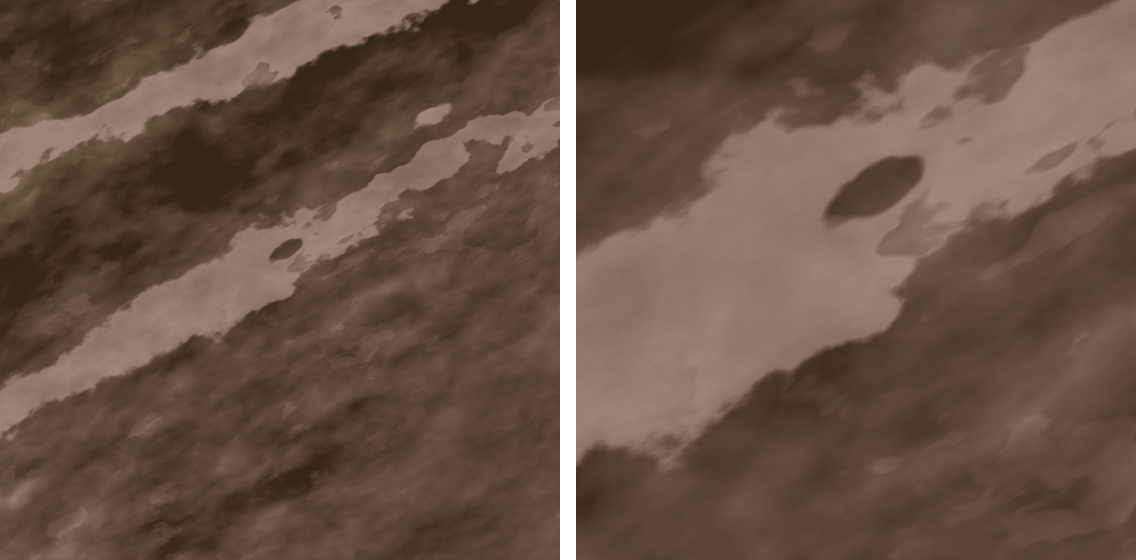
Left, the full canvas; right, a detail of the centre.
Reproduce this texture procedurally as a WebGL 1 fragment shader.

```glsl
precision highp float;
// Weathered rock face: ragged pale seams and a shadowed ledge rise to the right.
// Stretched fractal noise roughens each layer and mottles a single tone value,
// which a six-step ramp finally turns into earth colours.
uniform vec2 u_resolution;

const float GRAIN_ANGLE = 0.50;

float hash(vec2 cell) {
  vec3 q = fract(vec3(cell.xyx) * 0.1031);
  q += dot(q, q.yzx + 33.33);
  return fract((q.x + q.y) * q.z);
}

float valueNoise(vec2 p) {
  vec2 cell = floor(p);
  vec2 f = fract(p);
  f = f * f * (3.0 - 2.0 * f);
  float low = mix(hash(cell), hash(cell + vec2(1.0, 0.0)), f.x);
  float high = mix(hash(cell + vec2(0.0, 1.0)), hash(cell + 1.0), f.x);
  return mix(low, high, f.y);
}

// Fractal noise centred on zero, roughly -0.4 to 0.4.
float fractal(vec2 p) {
  float sum = 0.0;
  float amplitude = 0.5;
  for (int octave = 0; octave < 5; octave++) {
    sum += amplitude * (valueNoise(p) - 0.5);
    p = mat2(1.6, 0.9, -0.9, 1.6) * p + 17.3;
    amplitude *= 0.53;
  }
  return sum;
}

vec2 rotate(vec2 p, float angle) {
  float c = cos(angle);
  float s = sin(angle);
  return vec2(c * p.x + s * p.y, c * p.y - s * p.x);
}

// 1 inside a layer of the given half thickness, fading over "soft".
float layer(float offset, float halfWidth, float soft) {
  return 1.0 - smoothstep(halfWidth - soft, halfWidth + soft, abs(offset));
}

// Soft-edged ellipse lying along the grain.
float blot(vec2 p, vec2 centre, vec2 radius, float rough) {
  float d = length(rotate(p - centre, GRAIN_ANGLE) / radius) + rough;
  return 1.0 - smoothstep(0.8, 1.1, d);
}

// Tone 0 is the deepest shade, tone 5 the palest stone.
vec3 earthRamp(float tone) {
  vec3 colour = mix(vec3(0.21, 0.14, 0.10), vec3(0.29, 0.21, 0.16), clamp(tone, 0.0, 1.0));
  colour = mix(colour, vec3(0.36, 0.27, 0.22), clamp(tone - 1.0, 0.0, 1.0));
  colour = mix(colour, vec3(0.42, 0.33, 0.27), clamp(tone - 2.0, 0.0, 1.0));
  colour = mix(colour, vec3(0.51, 0.41, 0.36), clamp(tone - 3.0, 0.0, 1.0));
  return mix(colour, vec3(0.62, 0.52, 0.47), clamp(tone - 4.0, 0.0, 1.0));
}

void main() {
  vec2 uv = gl_FragCoord.xy / u_resolution;
  vec2 grain = rotate(uv, GRAIN_ANGLE);
  grain += 0.025 * vec2(fractal(uv * 9.0), fractal(uv * 9.0 + 40.0));

  // Noise at several scales, all drawn out along the grain.
  float broad = fractal(grain * vec2(3.0, 8.0) + 5.0);
  float mottle = fractal(grain * vec2(11.0, 24.0) + 60.0);
  float ragged = fractal(grain * vec2(9.0, 17.0) + 90.0);
  float fine = fractal(grain * vec2(38.0, 64.0) + 130.0);
  float height = uv.y - 0.5 * uv.x;

  // Mottled brown ground, calmer towards the lower right.
  float calm = smoothstep(0.25, 0.75, uv.x - uv.y);
  float tone = 2.0 + 3.4 * broad + mix(4.2, 2.0, calm) * mottle + 1.5 * fine;
  tone += 0.6 * (1.0 - smoothstep(0.05, 0.55, length(uv - vec2(0.1, 0.1))));
  tone -= 0.6 * smoothstep(0.70, 0.80, height);

  // Shadowed ledge between the seams and a narrow crevice near the bottom.
  float ledge = layer(height - 0.515 - 0.06 * uv.x + 0.12 * ragged, 0.09, 0.035);
  tone -= 1.45 * ledge;
  float crevice = layer(uv.y - 0.75 * uv.x + 0.235 + 0.15 * ragged, 0.03, 0.025);
  crevice *= smoothstep(0.15, 0.4, uv.x) * (1.0 - smoothstep(0.6, 0.85, uv.x));
  tone -= 1.4 * crevice;

  // Small light flakes on the ground.
  float flakes = smoothstep(0.15, 0.21, fractal(grain * vec2(14.0, 30.0) + 210.0));
  tone += 0.8 * flakes * (1.0 - ledge) * (1.0 - calm);

  // Pale seams: the lower one breaks up more to the right.
  float upper = layer(height - 0.715 + 0.08 * uv.x + 0.09 * ragged + 0.03 * fine,
                      0.036 + 0.02 * uv.x, 0.007);
  float bulge = 0.028 * exp(-30.0 * (uv.x - 0.42) * (uv.x - 0.42));
  float breakup = mix(0.06, 0.30, smoothstep(0.2, 0.9, uv.x));
  float lower = layer(height - 0.262 - 0.065 * uv.x + breakup * ragged + 0.04 * fine,
                      0.044 + bulge, 0.008);
  float patches = blot(uv, vec2(0.77, 0.80), vec2(0.08, 0.035), 2.8 * ragged);
  float pale = max(max(upper, lower), patches);

  // Dark hollows worn through the seams.
  float hollows = max(blot(uv, vec2(0.41, 0.935), vec2(0.05, 0.018), 2.0 * mottle),
                      blot(uv, vec2(0.515, 0.555), vec2(0.032, 0.018), 2.0 * mottle));
  float pits = smoothstep(0.17, 0.22, mottle) * smoothstep(0.3, 0.6, uv.x);
  pale *= 1.0 - max(hollows, 0.8 * pits);
  float paleTone = 4.8 - 0.45 * lower * uv.x + 1.1 * broad + 1.2 * mottle + 0.8 * fine;
  tone = mix(tone - 0.6 * hollows, paleTone, pale);

  // Slight drift between olive and reddish earth.
  vec3 colour = earthRamp(tone);
  float olive = smoothstep(-0.1, 0.7, uv.y - uv.x + broad) * (1.0 - pale);
  colour += olive * vec3(-0.004, 0.004, -0.016);
  gl_FragColor = vec4(colour, 1.0);
}
```
